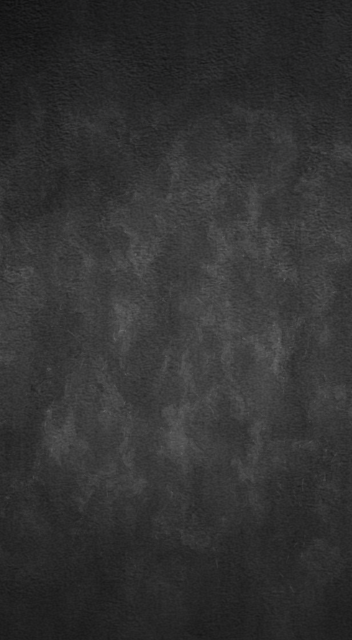
This texture is drawn by a WebGL 2 fragment shader. Its source:

```glsl
#version 300 es
precision highp float;
// Dark plastered wall: a soft glow across the middle that fades to charcoal ends,
// mottled by warped gradient-noise clouds, chalky wisps and faint vertical streaks,
// then finished with fine embossed grain, chips, pits and broken hairline scratches.

#define SHADOW_TONE 0.112
#define GLOW_TONE 0.150
#define GLOW_CENTER vec2(0.58, 0.49)
#define GLOW_HEIGHT 0.39
#define CLOUD_CONTRAST 0.40
#define WISP_CONTRAST 0.24
#define STREAK_CONTRAST 0.05
#define RELIEF_CONTRAST 0.042
#define GRAIN_CONTRAST 0.034
#define CHIP_TONE 0.07
#define SCRATCH_COUNT 26
#define SCRATCH_TONE 0.05

uniform vec2 u_resolution;
out vec4 fragColor;

// Integer hash giving two values in 0..1
vec2 hash2(vec2 cell) {
    uvec2 v = uvec2(ivec2(cell)) * 1664525u + 1013904223u;
    v.x += v.y * 1664525u;
    v.y += v.x * 1664525u;
    v ^= v >> 16u;
    v.x += v.y * 1664525u;
    v.y += v.x * 1664525u;
    v ^= v >> 16u;
    return vec2(v & 65535u) / 65535.0;
}

float cornerSlope(vec2 cell, vec2 offset) {
    float angle = 6.28318 * hash2(cell).x;
    return dot(vec2(cos(angle), sin(angle)), offset);
}

// Gradient noise, roughly -1..1
float noise(vec2 p) {
    vec2 i = floor(p), f = p - i;
    vec2 w = f * f * f * (f * (f * 6.0 - 15.0) + 10.0);
    vec2 e = vec2(1.0, 0.0);
    float low = mix(cornerSlope(i, f), cornerSlope(i + e.xy, f - e.xy), w.x);
    float high = mix(cornerSlope(i + e.yx, f - e.yx), cornerSlope(i + e.xx, f - e.xx), w.x);
    return 1.4 * mix(low, high, w.y);
}

float fbm(vec2 p, float falloff) {
    float sum = 0.0, gain = 0.5;
    for (int i = 0; i < 5; i++) {
        sum += gain * noise(p);
        p = mat2(0.96, 0.28, -0.28, 0.96) * p * 2.03 + 17.3;
        gain *= falloff;
    }
    return sum;
}

// Height of the trowelled surface: short, slightly flattened bumps
float plaster(vec2 p) {
    p += 0.003 * vec2(noise(p * 45.0), noise(p * 45.0 + 80.0));
    return 0.8 * noise(p * vec2(105.0, 165.0)) + 0.8 * noise(p * vec2(190.0, 280.0) + 31.0);
}

// Sparse, slightly bent hairlines in the lower half
float scratches(vec2 p, float aspect, float pixel) {
    float sum = 0.0;
    vec2 bent = p + 0.009 * vec2(noise(p * 21.0), noise(p * 21.0 + 40.0));
    for (int i = 0; i < SCRATCH_COUNT; i++) {
        vec2 place = hash2(vec2(float(i), 7.0));
        vec2 shape = hash2(vec2(float(i), 23.0));
        float angle = mix(1.1, 2.7, shape.x);
        vec2 along = vec2(cos(angle), sin(angle));
        vec2 d = bent - vec2(place.x * aspect, mix(0.06, 0.55, place.y));
        float reach = mix(0.01, 0.045, shape.y);
        float across = abs(dot(d, vec2(-along.y, along.x)));
        float line = 1.0 - smoothstep(0.0003, 0.0008 + pixel, across);
        sum += line * (1.0 - smoothstep(0.4 * reach, reach, abs(dot(d, along))));
    }
    return min(sum, 1.0) * smoothstep(-0.2, 0.35, noise(p * 95.0));
}

void main() {
    vec2 uv = gl_FragCoord.xy / u_resolution;
    vec2 p = gl_FragCoord.xy / u_resolution.y;
    float aspect = u_resolution.x / u_resolution.y;

    // Broad light, dimmer toward both ends and the left edge
    vec2 off = uv - GLOW_CENTER;
    float glow = exp(-pow(off.y / GLOW_HEIGHT, 2.0));
    float tone = (SHADOW_TONE + GLOW_TONE * glow) * (1.0 - 0.5 * off.x * off.x);
    tone *= 1.0 + 0.25 * off.x * smoothstep(0.6, 1.0, uv.y);

    // Clouds, ragged chalk wisps and streaks
    vec2 warp = vec2(fbm(p * 7.0 + 11.0, 0.6), fbm(p * 7.0 + 53.0, 0.6));
    float clouds = fbm(p * vec2(7.5, 5.0) + 0.5 * warp + 3.0, 0.62);
    float chalk = fbm(p * vec2(19.0, 14.0) + 0.7 * warp + 71.0, 0.78);
    float wisps = smoothstep(-0.05, 0.65, chalk + 0.5 * clouds) * smoothstep(0.05, 0.6, glow);
    float streaks = noise(p * vec2(38.0, 3.0) + 9.0) + 0.8 * noise(p * vec2(110.0, 7.0) + 90.0);
    tone *= 1.0 + CLOUD_CONTRAST * clouds * mix(0.7, 1.0, glow)
        + WISP_CONTRAST * (wisps - 0.1) + STREAK_CONTRAST * streaks;

    // Embossed surface lit from the upper right, coarser near the top
    vec2 toLight = vec2(0.0006, 0.0011);
    float relief = plaster(p - toLight) - plaster(p + toLight);
    float rough = mix(0.5, 1.0, smoothstep(0.35, 0.85, uv.y + 0.35 * clouds));
    rough *= 0.7 + 0.7 * smoothstep(-0.3, 0.4, noise(p * 15.0 + 60.0));
    tone += RELIEF_CONTRAST * relief * rough * mix(0.5, 0.85, glow);

    // Fine grain, light chips, dark pits and scratches
    float grain = noise(p * vec2(250.0, 310.0) + 5.0) + 0.5 * noise(p * vec2(130.0, 170.0) + 45.0);
    float chips = smoothstep(0.48, 0.72, noise(p * vec2(125.0, 150.0) + 200.0));
    float pits = smoothstep(0.45, 0.75, noise(p * vec2(110.0, 140.0) + 320.0));
    tone += GRAIN_CONTRAST * grain * mix(0.5, 1.0, glow);
    tone += CHIP_TONE * glow * (chips * smoothstep(-0.1, 0.4, chalk) - 0.4 * pits);
    tone += SCRATCH_TONE * scratches(p, aspect, 1.0 / u_resolution.y);

    vec3 tint = mix(vec3(1.0), vec3(0.99, 0.997, 1.015), smoothstep(0.6, 1.0, uv.y));
    fragColor = vec4(clamp(tone, 0.05, 0.5) * tint, 1.0);
}
```
